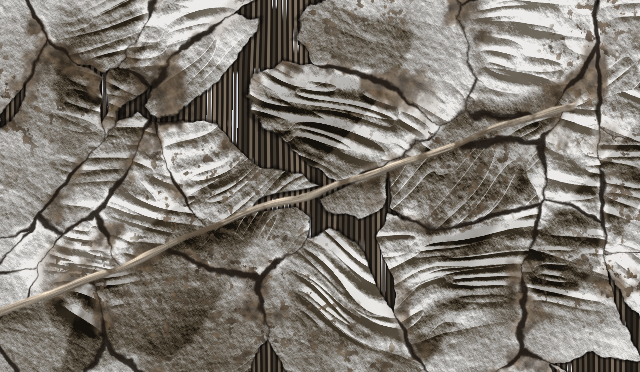
This texture is drawn by a Shadertoy shader. Its source:

```glsl
const float SHEETS = 2.7;            // sheets per canvas height
const float WARP = 0.15;             // bend of the sheet borders
const float RAGGED = 0.04;           // roughness of torn edges
const float GAP_WIDTH = 0.04;        // half width of the widest tears
const float SLATS = 68.0;            // slats per canvas height
const float POLE_RADIUS = 0.0095;
const float POLE_END = 1.55;
const float FOLD_HEIGHT = 0.017;
const float LUMP_HEIGHT = 0.006;
const float GRAIN_HEIGHT = 0.0025;
const vec2 LIGHT = vec2(-0.5, -0.85);
const vec3 POLE_COLOR = vec3(0.78, 0.72, 0.64);
const vec3 SOIL_COLOR = vec3(0.33, 0.275, 0.215);
const vec3 SLAT_COLOR = vec3(0.47, 0.42, 0.36);
const vec3 VOID_COLOR = vec3(0.11, 0.085, 0.065);
const vec3 SKY_COLOR = vec3(0.86, 0.87, 0.90);

float hash(vec2 p) {
    return fract(sin(dot(p, vec2(127.1, 311.7))) * 43758.5453);
}

vec2 hash2(vec2 p) {
    return vec2(hash(p), hash(p + 57.3));
}

mat2 rotate(float a) {
    return mat2(cos(a), sin(a), -sin(a), cos(a));
}

float noise(vec2 p) {
    vec2 i = floor(p), f = fract(p);
    f = f * f * (3.0 - 2.0 * f);
    return mix(mix(hash(i), hash(i + vec2(1, 0)), f.x),
               mix(hash(i + vec2(0, 1)), hash(i + vec2(1, 1)), f.x), f.y);
}

float fbm(vec2 p) {
    float sum = 0.0, amp = 0.5;
    for (int i = 0; i < 5; i++) {
        sum += amp * noise(p);
        p = rotate(0.6) * p * 2.03 + 17.7;
        amp *= 0.5;
    }
    return sum / 0.97;
}

// Voronoi sheets: x = distance to the border, yz = cell id
vec3 sheetCell(vec2 p) {
    vec2 base = floor(p), nearest = vec2(0), id = vec2(0);
    float best = 1e3, border = 1e3;
    for (int k = 0; k < 9; k++) {
        vec2 cell = base + vec2(k % 3 - 1, k / 3 - 1);
        vec2 r = cell + 0.1 + 0.8 * hash2(cell) - p;
        if (dot(r, r) < best) { best = dot(r, r); nearest = r; id = cell; }
    }
    for (int k = 0; k < 25; k++) {
        vec2 cell = id + vec2(k % 5 - 2, k / 5 - 2);
        vec2 r = cell + 0.1 + 0.8 * hash2(cell) - p;
        vec2 across = r - nearest;
        if (dot(across, across) > 1e-4)
            border = min(border, dot(0.5 * (r + nearest), normalize(across)));
    }
    return vec3(border, id);
}

// Hide: local stretched creases, lumps and fine grain
float relief(vec2 p, float angle) {
    vec2 bent = p + 0.1 * vec2(noise(p * 5.0), noise(p * 5.0 + 31.0));
    vec2 q = rotate(angle) * bent * vec2(4.5, 17.0);
    float crease = 1.0 - abs(2.0 * noise(q) - 1.0);
    crease += 0.5 * (1.0 - abs(2.0 * noise(q * 2.1 + 8.0) - 1.0));
    float crumple = smoothstep(0.42, 0.85, noise(p * 4.3 + 4.0));
    return FOLD_HEIGHT * (0.1 + crumple) * crease
         + LUMP_HEIGHT * (0.4 + crumple) * fbm(p * 17.0)
         + GRAIN_HEIGHT * fbm(p * 65.0);
}

// Grey value to colour, browner in the darker tones
vec3 toneColor(float v) {
    float warmth = 0.018 + 0.065 * smoothstep(0.0, 0.25, v) * (1.0 - smoothstep(0.33, 0.72, v));
    return max(v - warmth * vec3(0.0, 0.4, 1.0), 0.0);
}

vec3 slats(vec2 p) {
    float x = p.x * SLATS + 0.9 * noise(p * vec2(9.0, 4.0));
    float id = floor(x), f = abs(fract(x) - 0.5);
    float bar = 1.0 - smoothstep(0.16, 0.36, f);
    vec3 behind = mix(VOID_COLOR, SKY_COLOR, smoothstep(0.84, 0.9, noise(vec2(id * 3.7, p.y * 9.0))));
    return mix(behind, SLAT_COLOR * (0.35 + 0.75 * hash(vec2(id, 3.0))), bar);
}

void mainImage(out vec4 fragColor, in vec2 fragCoord) {
    float px = 1.0 / iResolution.y;
    vec2 p = fragCoord * px;
    vec2 torn = p + WARP * (vec2(noise(p * 3.4), noise(p * 3.4 + 9.0)) - 0.5)
                  + RAGGED * (vec2(fbm(p * 19.0), fbm(p * 19.0 + 5.0)) - 0.5);

    // Long seams cut the sheets into regions
    float pole = (p.y - 0.15 - 0.44 * p.x + 0.05 * p.x * p.x + 0.02 * (noise(p.xx * 6.0) - 0.5)) * 0.93;
    float diagonal = (torn.y - 0.38 - 0.83 * torn.x) * 0.77;
    float upright = torn.x - 1.59 - 0.12 * (1.0 - torn.y);
    vec2 region = 13.0 * step(0.0, vec2(pole, diagonal)) + 7.0 * step(0.0, upright);
    vec3 cell = sheetCell(torn * SHEETS + region);
    float edge = min(cell.x / SHEETS, min(abs(diagonal), abs(upright)));
    float onPole = 1.0 - smoothstep(POLE_END - 0.01, POLE_END, p.x);
    edge = min(edge, abs(pole) + 0.008 + 0.2 * (1.0 - onPole));

    // Sheet tone and light on its folds
    float angle = -0.3 + 1.6 * (hash(cell.yz + 2.0) - 0.5);
    float h = relief(p, angle);
    vec2 e = vec2(0.0028, 0.0);
    vec2 slope = (vec2(relief(p + e.xy, angle), relief(p + e.yx, angle)) - h) / e.x;
    float tone = mix(0.6, 0.8, hash(cell.yz)) + 0.5 * (fbm(p * 3.5 + 20.0) - 0.5);
    tone += clamp(dot(slope, LIGHT), -0.34, 0.28);

    // Cast shadows and the shaded side of the pole
    vec2 slant = rotate(-0.9) * (p + 0.03 * fbm(p * 8.0));
    tone -= 0.2 * smoothstep(0.6, 0.67, noise(slant * vec2(2.4, 7.0) + 3.0));
    float below = smoothstep(0.0, 0.015, -pole);
    tone -= 0.15 * below * (1.0 - smoothstep(0.75, 1.15, p.x));
    tone -= 0.12 * below * onPole * (1.0 - smoothstep(0.015, 0.07, -pole));

    // Curled rims, soil and dark seams
    float blotch = fbm(p * 13.0 + 40.0);
    tone += 0.22 * (1.0 - smoothstep(0.01, 0.03, edge)) * smoothstep(0.4, 0.6, noise(p * 11.0));
    vec3 color = toneColor(clamp(tone, 0.08, 0.93));
    float soil = 1.0 - smoothstep(0.0, 0.05, edge + 0.22 * (blotch - 0.43));
    soil *= smoothstep(0.25, 0.6, noise(p * 5.0 + 50.0));
    float specks = smoothstep(0.6, 0.7, fbm(p * 58.0)) * smoothstep(0.45, 0.65, fbm(p * 4.0 + 70.0));
    vec3 earth = SOIL_COLOR * (0.35 + 1.4 * fbm(p * 48.0 + 11.0));
    color = mix(color, earth, clamp(0.8 * soil + 0.75 * specks, 0.0, 0.9));
    float seamWidth = 0.0075 * smoothstep(0.35, 0.8, noise(p * 10.0 + 6.0)) - 0.0005;
    float seam = 1.0 - smoothstep(seamWidth - px, seamWidth + 2.0 * px, edge);
    color = mix(color, VOID_COLOR, 0.88 * seam);

    // Tears that show the slats behind
    float gap = GAP_WIDTH * smoothstep(0.62, 0.85, noise(p * 4.2 + 12.0)) - 0.003;
    float shade = 0.4 + 0.6 * smoothstep(0.0, 0.012, gap - edge);
    color = mix(color, slats(p) * shade, 1.0 - smoothstep(gap - px, gap + px, edge));

    // Bark-covered pole
    float across = pole / POLE_RADIUS;
    float fibre = fbm(vec2(p.x * 16.0, pole * 260.0));
    vec3 bark = POLE_COLOR * (0.5 + 0.85 * fibre) * (0.84 + 0.32 * across);
    bark = mix(bark, SOIL_COLOR, 0.75 * smoothstep(0.52, 0.66, blotch));
    float edgeBlur = px / POLE_RADIUS;
    float outline = abs(across) + 1.2 * (blotch - 0.45);
    color = mix(color, bark, onPole * (1.0 - smoothstep(1.0 - edgeBlur, 1.0 + edgeBlur, outline)));

    fragColor = vec4(clamp(color, 0.0, 1.0), 1.0);
}
```
